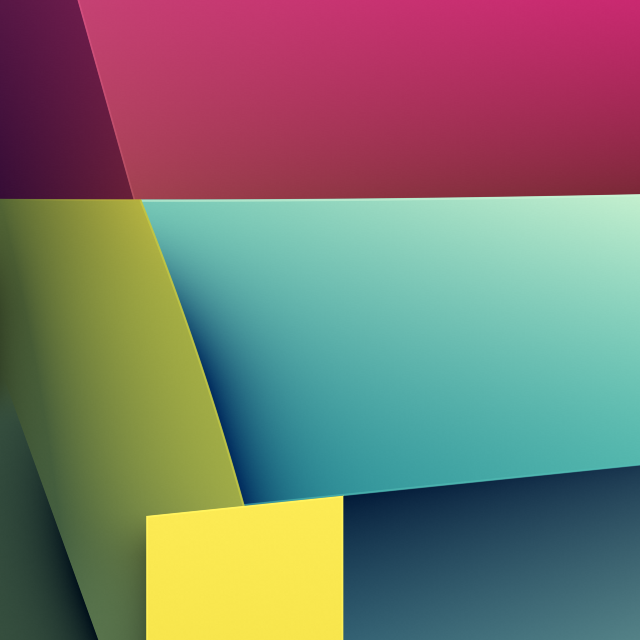
This background is drawn by a three.js fragment shader. Its source:

```glsl
varying vec2 vUv;

// Soft step across an edge, positive side inside
float inside(float d) {
  return smoothstep(-0.001, 0.001, d);
}

// Thin line centred on an edge
float rim(float d) {
  return 1.0 - smoothstep(0.0007, 0.0028, abs(d));
}

// Blend of four corner colours
vec3 corners(vec3 bl, vec3 br, vec3 tl, vec3 tr, vec2 p) {
  p = clamp(p, 0.0, 1.0);
  return mix(mix(bl, br, p.x), mix(tl, tr, p.x), p.y);
}

float grain(vec2 p) {
  return fract(sin(dot(p, vec2(127.1, 311.7))) * 43758.5453) - 0.5;
}

void main() {
  float x = vUv.x;
  float y = vUv.y;

  // Fold lines between the sheets
  float horizon = 0.6885 + 0.0145 * (x - 0.25) * (x - 0.25);
  float ledge = 0.2096 + 0.103 * (x - 0.3815);
  float drop = 0.6885 - y;
  float upperFold = x - (0.121 + 0.281 * (1.0 - y));
  float lowerFold = x - (0.22 + 0.40 * drop - 0.13 * drop * drop);
  float cornerFold = 0.1536 - 0.36 * y - x;

  // Upper band: plum and pink
  float rise = (y - horizon) / (1.0 - horizon);
  vec3 plum = corners(vec3(0.21, 0.05, 0.21), vec3(0.40, 0.12, 0.22),
                      vec3(0.34, 0.09, 0.27), vec3(0.47, 0.12, 0.31),
                      vec2(x / 0.2, rise));
  vec3 pink = corners(vec3(0.66, 0.28, 0.33), vec3(0.47, 0.16, 0.21),
                      vec3(0.77, 0.26, 0.45), vec3(0.79, 0.16, 0.44),
                      vec2(pow(clamp((x - 0.12) / 0.88, 0.0, 1.0), 0.75),
                           pow(clamp(rise, 0.0, 1.0), 0.8)));
  pink += vec3(0.06, 0.05, 0.05) * rim(upperFold - 0.001);
  vec3 upper = mix(plum, pink, inside(upperFold));

  // Teal sheet with a deep shadow along its left fold
  float height = clamp((y - ledge) / (horizon - ledge), 0.0, 1.0);
  vec3 teal = corners(vec3(0.12, 0.51, 0.57), vec3(0.33, 0.72, 0.68),
                      vec3(0.46, 0.78, 0.71), vec3(0.77, 0.94, 0.81),
                      vec2((x - 0.22) / 0.78, pow(height, 1.3)));
  float foldShade = exp(-max(lowerFold, 0.0) / 0.06) * smoothstep(0.0, 0.31, drop);
  teal = mix(teal, vec3(0.0, 0.16, 0.36), foldShade);
  teal = mix(teal, vec3(0.80, 0.96, 0.84), 0.6 * rim(y - horizon + 0.002));

  // Navy sheet under the ledge
  float depth = clamp(1.0 - y / ledge, 0.0, 1.0);
  vec3 navy = corners(vec3(0.20, 0.38, 0.45), vec3(0.33, 0.51, 0.53),
                      vec3(0.0, 0.09, 0.21), vec3(0.09, 0.20, 0.30),
                      vec2((x - 0.5365) / 0.4635, 1.0 - pow(depth, 0.75)));
  vec3 right = mix(navy, teal, inside(y - ledge));
  right = mix(right, vec3(0.32, 0.74, 0.71), 0.6 * rim(y - ledge - 0.001));

  // Olive strip, lit towards its right fold
  float across = clamp(1.0 + lowerFold / (0.22 + 0.15 * drop), 0.0, 1.0);
  vec3 olive = corners(vec3(0.25, 0.37, 0.27), vec3(0.60, 0.66, 0.31),
                       vec3(0.32, 0.39, 0.20), vec3(0.71, 0.70, 0.25),
                       vec2(pow(across, 0.85), y / 0.69));
  olive = mix(olive, vec3(0.61, 0.67, 0.26),
              0.5 * across * smoothstep(0.0, 0.2, drop) * smoothstep(0.1, 0.3, y));
  olive *= 1.0 - 0.3 * exp(-x / 0.035) * smoothstep(0.0, 0.2, drop);
  olive = mix(olive, vec3(0.36, 0.47, 0.31), smoothstep(0.2, 0.0, y) * 0.8);
  float boxShade = exp(-abs(0.2285 - x) / 0.03) * smoothstep(0.21, 0.12, y);
  olive *= 1.0 - 0.28 * boxShade;

  // Dark green corner, fading into the olive near its tip
  float cornerShade = exp(-max(cornerFold, 0.0) / 0.05) * smoothstep(0.42, 0.05, y);
  vec3 moss = mix(vec3(0.22, 0.32, 0.25), vec3(0.0, 0.06, 0.10), cornerShade);
  olive = mix(olive, moss, inside(cornerFold) * smoothstep(0.42, 0.33, y));

  vec3 lower = mix(olive, right, inside(lowerFold));
  lower = mix(lower, vec3(0.77, 0.79, 0.27),
              0.75 * rim(lowerFold + 0.001) * inside(y - ledge));
  lower = mix(lower, vec3(0.74, 0.70, 0.24),
              0.5 * rim(y - horizon + 0.001) * inside(-lowerFold) * smoothstep(0.0, 0.2, x));

  // Yellow block below the ledge
  float block = min(min(x - 0.2285, 0.5365 - x), ledge - y);
  vec3 yellow = mix(vec3(0.97, 0.90, 0.30), vec3(0.99, 0.92, 0.33), y / 0.22);
  yellow += 0.04 * rim(block - 0.001);
  lower = mix(lower, yellow, inside(block));

  vec3 color = mix(lower, upper, inside(y - horizon));
  color += 0.006 * grain(floor(vUv * 512.0));
  gl_FragColor = vec4(color, 1.0);
}
```
